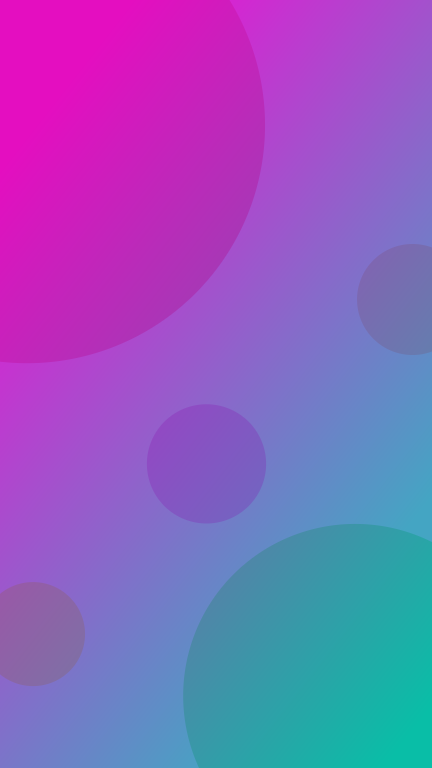
Reproduce this background procedurally as a WebGL 2 fragment shader.

```glsl
#version 300 es
precision highp float;

uniform vec2 u_resolution;
out vec4 fragColor;

// Lengths are in canvas widths, origin at the lower left.
// Diagonal axis shared by all gradients
const vec2 GRADIENT_AXIS = vec2(1.28, -1.0);

// Gradient ranges along the axis: start, end
const vec2 SKY_RANGE     = vec2(-1.199, 0.653);
const vec2 MAGENTA_RANGE = vec2(-1.384, -0.514);
const vec2 TEAL_RANGE    = vec2(0.213, 1.139);

// Gradient colours
const vec3 SKY_PINK      = vec3(0.867, 0.118, 0.824);
const vec3 SKY_BLUE      = vec3(0.267, 0.647, 0.765);
const vec3 MAGENTA_LIGHT = vec3(0.894, 0.055, 0.753);
const vec3 MAGENTA_DARK  = vec3(0.659, 0.216, 0.714);
const vec3 TEAL_DARK     = vec3(0.322, 0.518, 0.659);
const vec3 TEAL_LIGHT    = vec3(0.035, 0.745, 0.655);

// Discs: centre x, centre y, radius
const vec3 MAGENTA_DISC = vec3(0.0625, 1.488, 0.551);
const vec3 TEAL_DISC    = vec3(0.822, 0.167, 0.398);
const vec3 VIOLET_DISC  = vec3(0.478, 0.704, 0.138);
const vec3 MAUVE_DISC   = vec3(0.955, 1.0845, 0.1285);
const vec3 OLIVE_DISC   = vec3(0.0764, 0.310, 0.1204);

// Translucent tints: colour, opacity
const vec4 VIOLET_TINT = vec4(0.530, 0.000, 0.660, 0.22);
const vec4 MAUVE_TINT  = vec4(0.480, 0.240, 0.315, 0.20);
const vec4 OLIVE_TINT  = vec4(0.560, 0.360, 0.235, 0.25);

vec3 gradient(vec3 from, vec3 to, vec2 range, float position) {
    float t = (position - range.x) / (range.y - range.x);
    return mix(from, to, clamp(t, 0.0, 1.0));
}

// Antialiased coverage of a disc
float discMask(vec2 p, vec3 disc) {
    float edge = length(p - disc.xy) - disc.z;
    return clamp(0.5 - edge * u_resolution.x, 0.0, 1.0);
}

vec3 tintDisc(vec3 base, vec2 p, vec3 disc, vec4 tint) {
    return mix(base, tint.rgb, tint.a * discMask(p, disc));
}

void main() {
    vec2 p = gl_FragCoord.xy / u_resolution.x;
    float along = dot(p, GRADIENT_AXIS);

    // Diagonal backdrop
    vec3 color = gradient(SKY_PINK, SKY_BLUE, SKY_RANGE, along);

    // Large shaded discs
    vec3 magenta = gradient(MAGENTA_LIGHT, MAGENTA_DARK, MAGENTA_RANGE, along);
    vec3 teal = gradient(TEAL_DARK, TEAL_LIGHT, TEAL_RANGE, along);
    color = mix(color, magenta, discMask(p, MAGENTA_DISC));
    color = mix(color, teal, discMask(p, TEAL_DISC));

    // Small translucent discs
    color = tintDisc(color, p, VIOLET_DISC, VIOLET_TINT);
    color = tintDisc(color, p, MAUVE_DISC, MAUVE_TINT);
    color = tintDisc(color, p, OLIVE_DISC, OLIVE_TINT);

    fragColor = vec4(color, 1.0);
}
```
